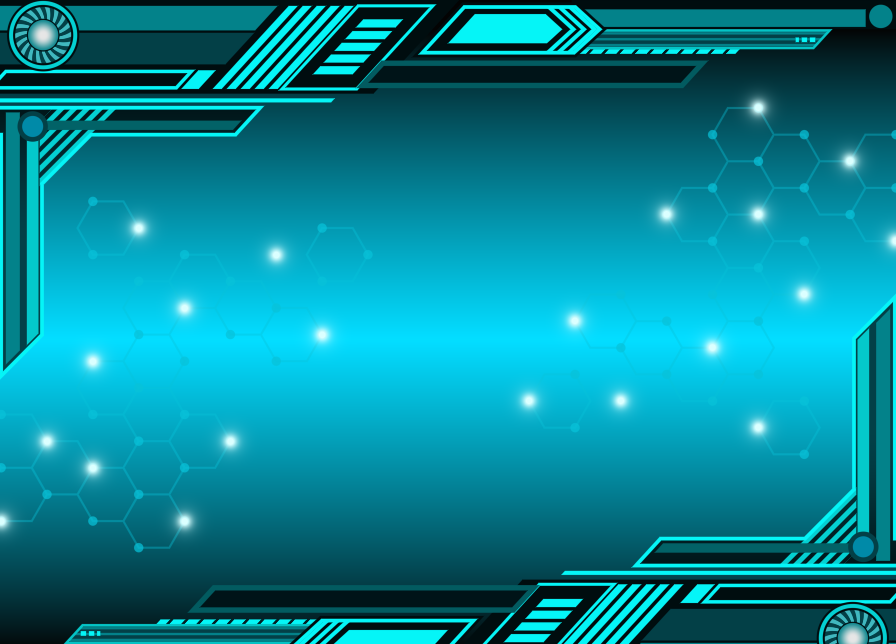
Give the GLSL for this background, as a Shadertoy shader.

```glsl
#define CANVAS vec2(768, 550)
#define FRAME_TURN vec2(768, 575)
#define NET_TURN vec2(769, 560)
#define HORIZON 290.0
#define HEX_STEP vec2(39.3, 45.5)
#define HEX_ORIGIN vec2(637, 115)
#define LEAN 0.92
#define CYAN vec3(0.02, 0.96, 0.97)
#define TEAL vec3(0.01, 0.51, 0.54)
#define DEEP vec3(0.01, 0.25, 0.28)
#define INK vec3(0.0, 0.05, 0.06)

float soft; // half width of a smoothed edge

void fill(inout vec3 col, float d, vec3 paint) {
  col = mix(col, paint, smoothstep(soft, -soft, d));
}

float stroke(float d, float halfWidth) { return abs(d) - halfWidth; }

float stripes(float t, float period, float halfWidth) {
  return abs(fract(t / period) - 0.5) * period - halfWidth;
}

// Bounds are left, right, top, bottom
float box(vec2 p, vec4 b) {
  vec2 d = max(b.xz - p, p - b.yw);
  return max(d.x, d.y);
}

float slab(vec2 p, vec4 b) {
  p.x += LEAN * (p.y - b.z);
  vec2 d = max(b.xz - p, p - b.yw);
  return max(d.x * 0.736, d.y);
}

float segment(vec2 p, vec2 a, vec2 b) {
  vec2 ab = b - a;
  return length(p - a - ab * clamp(dot(p - a, ab) / dot(ab, ab), 0.0, 1.0));
}

// Chains of cells that make up the honeycomb
bool isCell(vec2 c) {
  float d = segment(c, HEX_ORIGIN, vec2(637, 297));
  d = min(d, segment(c, vec2(676, 138), vec2(754, 183)));
  d = min(d, segment(c, vec2(715, 160), vec2(754, 138)));
  d = min(d, segment(c, vec2(597, 183), vec2(676, 229)));
  d = min(d, segment(c, vec2(519, 274), vec2(597, 320)));
  d = min(d, min(distance(c, vec2(480, 342)), distance(c, vec2(676, 365))));
  return d < 8.0;
}

void honeycomb(inout vec3 col, vec2 p) {
  float line = 1e3, dots = 1e3, inR = HEX_STEP.y * 0.5;
  for (int k = 0; k < 9; k++) {
    vec2 cell = vec2(k % 3 - 1, k / 3 - 1), c = HEX_ORIGIN;
    cell.x += round((p.x - c.x) / HEX_STEP.x);
    c.y += inR * mod(cell.x, 2.0);
    cell.y += round((p.y - c.y) / HEX_STEP.y);
    c += cell * HEX_STEP;
    if (!isCell(c)) continue;
    vec2 q = p - c, m = abs(q);
    line = min(line, stroke(max(m.y, dot(m, vec2(0.866, 0.5))) - inR, 0.9));
    dots = min(dots, distance(vec2(q.x, m.y), vec2(13.1, inR)));
    dots = min(dots, distance(q, vec2(-26.2, 0)));
  }
  vec3 tint = vec3(0.03, 0.76, 0.85);
  fill(col, line, mix(col, tint, 0.38));
  fill(col, dots - 4.0, mix(col, tint, 0.72));
}

// Glowing joints, in half steps of the honeycomb
void sparks(inout vec3 col, vec2 p, bool turned) {
  const vec2 both[6] = vec2[](vec2(1, 3), vec2(-1, 5), vec2(-3, 7), vec2(-4, 4), vec2(-2, 0), vec2(0, 8));
  const vec2 right[5] = vec2[](vec2(0), vec2(0, -4), vec2(2, -2), vec2(3, 1), vec2(-5, 7));
  const vec2 left[4] = vec2[](vec2(2, 0), vec2(1, -1), vec2(-1, -3), vec2(3, -3));
  for (int i = 0; i < (turned ? 10 : 11); i++) {
    vec2 k = i < 6 ? both[i] : turned ? left[i - 6] : right[i - 6];
    vec2 q = p - vec2(650, 183) - k * HEX_STEP * vec2(1, 0.5);
    float d = dot(q, q), light = 0.85 * exp(-d / 36.0) + 0.28 * exp(-d / 150.0);
    col = mix(col, vec3(0.86, 1, 1), min(light, 1.0));
  }
}

void gear(inout vec3 col, vec2 q) {
  float r = length(q), teeth = sin(atan(q.y, q.x) * 18.0 + r * 0.35);
  fill(col, r - 31.0, INK);
  fill(col, stroke(r - 27.5, 1.7), CYAN * 0.85);
  fill(col, stroke(r - 19.0, 5.0), mix(DEEP, vec3(0.25, 0.72, 0.75), smoothstep(-0.5, 0.5, teeth)));
  fill(col, r - 13.0, mix(vec3(0.9), TEAL, smoothstep(2.0, 15.0, r)));
}

void topBar(inout vec3 col, vec2 p) {
  float lean = p.x + LEAN * p.y;
  // Left base and slot
  fill(col, slab(p, vec4(-99, 402, -9, 80)), INK);
  fill(col, slab(p, vec4(-99, 238, 5, 26)), TEAL);
  fill(col, slab(p, vec4(-99, 218, 28, 55)), DEEP);
  fill(col, stroke(slab(p, vec4(5, 164, 61, 75)), 1.5), CYAN);
  fill(col, slab(p, vec4(170, 185, 60, 76)), CYAN);
  // Slanted stripes and ladder
  fill(col, max(stripes(lean - 250.0, 12.0, 3.9) * 0.74, slab(p, vec4(245, 305, 5, 76))), CYAN);
  float ladder = slab(p, vec4(307, 371, 5, 76));
  fill(col, stroke(ladder, 1.3), CYAN);
  fill(col, max(stripes(p.y - 5.0, 10.0, 3.5), ladder + 11.0), CYAN);
  // Right rail, thin panel and dashes
  fill(col, box(p, vec4(490, 780, 0, 25)), INK);
  fill(col, box(p, vec4(500, 742, 8, 23)), TEAL);
  fill(col, distance(p, vec2(755, 14)) - 10.0, TEAL);
  float panel = slab(p, vec4(513, 711, 26, 41));
  fill(col, panel, DEEP);
  fill(col, max(panel, stripes(p.y - 26.0, 5.0, 1.0)), TEAL);
  fill(col, stroke(panel, 1.1), CYAN * 0.8);
  fill(col, max(stripes(p.x, 7.0, 2.3), box(p, vec4(682, 700, 32, 36))), CYAN);
  fill(col, max(stripes(lean, 13.0, 5.0), slab(p, vec4(500, 634, 42, 46))), CYAN);
  // Arrow panel with chevrons
  float tip = p.x + 1.1 * abs(p.y - 25.0);
  float arrow = max(slab(p, vec4(398, 600, 6, 45)), (tip - 514.0) * 0.67);
  fill(col, arrow - 4.0, INK);
  fill(col, stroke(arrow, 1.6), CYAN);
  fill(col, max(max(arrow, stripes(tip - 487.0, 9.0, 2.6) * 0.67), 487.0 - tip), CYAN);
  fill(col, max(slab(p, vec4(407, 600, 12, 37)), (tip - 482.0) * 0.67), CYAN);
  // Dim slot and bright rule
  float slot = slab(p, vec4(328, 602, 54, 73));
  fill(col, slot, INK * 1.6);
  fill(col, stroke(slot, 2.3), TEAL * 0.7);
  fill(col, slab(p, vec4(-9, 287, 84, 87.5)), CYAN);
}

void cornerPanel(inout vec3 col, vec2 p) {
  float sum = p.x + p.y;
  float column = max(box(p, vec4(1, 36, 92, 330)), (sum - 322.0) * 0.7);
  float wedge = max((sum - 193.0) * 0.7, max(1.0 - p.x, 92.0 - p.y));
  float shape = min(min(column, slab(p, vec4(-9, 223, 92, 115))), wedge);
  fill(col, shape, mix(INK, DEEP, smoothstep(50.0, 210.0, p.y)));
  float hatch = max(stripes(sum - 140.0, 11.0, 3.0), 138.0 - sum) * 0.7;
  fill(col, max(max(hatch, wedge), 34.0 - p.x), CYAN * 0.85);
  // Column bars, arm channel and round joint
  fill(col, max(column + 4.0, p.x - 17.0), TEAL);
  fill(col, max(column + 3.0, box(p, vec4(23, 33, 120, 330))), CYAN * 0.82);
  fill(col, slab(p, vec4(28, 207, 103, 111)), TEAL * 0.75);
  fill(col, stroke(shape, 1.6), CYAN);
  float joint = distance(p, vec2(28, 108));
  fill(col, joint - 13.0, DEEP);
  fill(col, joint - 9.0, vec3(0, 0.54, 0.66));
}

void frame(inout vec3 col, vec2 p) {
  topBar(col, p);
  cornerPanel(col, p);
  gear(col, p - vec2(37, 30));
}

void mainImage(out vec4 fragColor, in vec2 fragCoord) {
  vec2 p = fragCoord / iResolution.xy * CANVAS;
  p.y = CANVAS.y - p.y;
  soft = 0.7 * CANVAS.y / iResolution.y;
  // Glowing horizon
  float fade = max(1.0 - abs(p.y - HORIZON) / 265.0, 0.0);
  vec3 col = vec3(0, 0.86, 1) * pow(fade, 0.85) + 0.01;
  // Net halves, then both ends of the frame
  bool turned = p.x < CANVAS.x * 0.5;
  vec2 net = turned ? NET_TURN - p : p;
  honeycomb(col, net);
  sparks(col, net, turned);
  frame(col, p);
  frame(col, FRAME_TURN - p);
  fragColor = vec4(col, 1);
}
```
